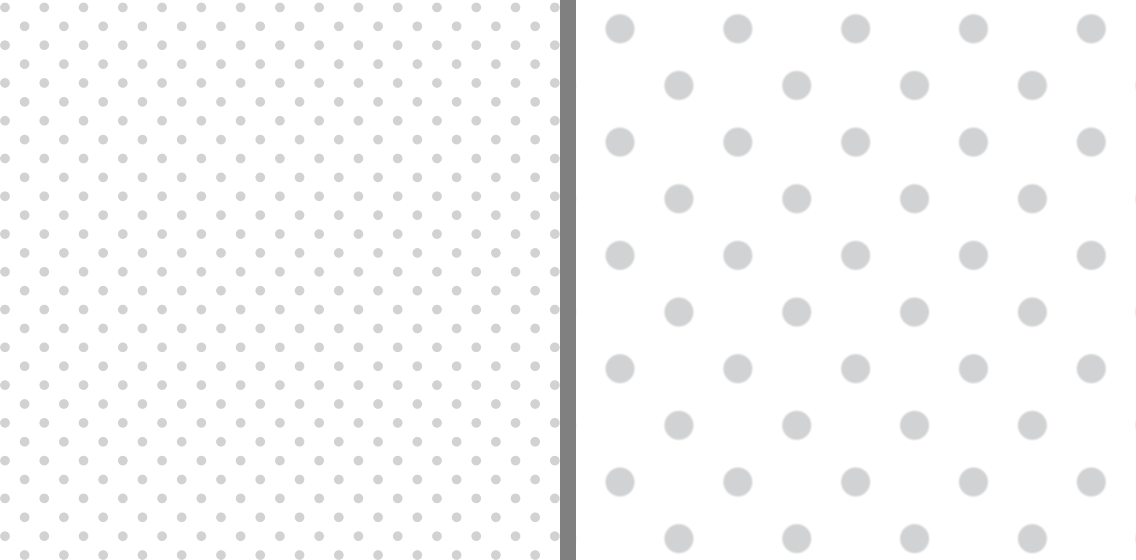
Left, the full canvas; right, a detail of the centre.
Give the GLSL for this pattern, as a three.js fragment shader.

```glsl
// Staggered rows of small pale grey polka dots on white.
varying vec2 vUv;

const vec3 GROUND_COLOR = vec3(1.0);
const vec3 DOT_COLOR = vec3(0.82, 0.822, 0.826);
const vec2 DOT_PITCH = vec2(0.07013, 0.03372);    // column step, row step
const vec2 FIRST_DOT = vec2(0.04395, 0.00885);    // center in the bottom row
const float DOT_RADIUS = 0.0086;
const float EDGE_SOFTNESS = 0.0011;               // half width of the edge blend

// Signed distance to the nearest dot; every other row shifts by half a column.
float staggeredDots(vec2 p) {
  vec2 grid = (p - FIRST_DOT) / DOT_PITCH;
  float row = floor(grid.y + 0.5);
  grid.x += 0.5 * mod(row, 2.0);
  vec2 fromCenter = (fract(grid + 0.5) - 0.5) * DOT_PITCH;
  return length(fromCenter) - DOT_RADIUS;
}

void main() {
  float dist = staggeredDots(vUv);
  float coverage = 1.0 - smoothstep(-EDGE_SOFTNESS, EDGE_SOFTNESS, dist);
  gl_FragColor = vec4(mix(GROUND_COLOR, DOT_COLOR, coverage), 1.0);
}
```
